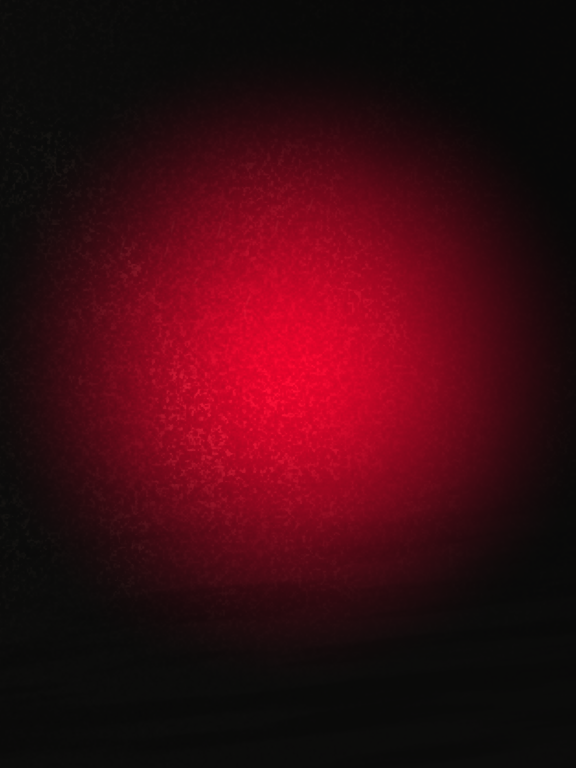
This background is drawn by a Shadertoy shader. Its source:

```glsl
// A soft crimson glow on worn black leather.
// A radial falloff lights the hide; layered value noise adds pebbled grain,
// pale wear on the left, shallow creases below and a few broken scratches.

#define GLOW_CENTER vec2(0.503, 0.524)
#define GLOW_RADIUS 0.56
#define HIDE_COLOR vec3(0.047, 0.046, 0.043)
#define GLOW_COLOR vec3(0.910, 0.018, 0.170)
#define WEAR_COLOR vec3(0.62, 0.50, 0.40)
#define GRAIN_SCALE 165.0
#define GRAIN_AMOUNT 0.11
#define WEAR_AMOUNT 0.12
#define CREASE_AMOUNT 0.16
#define SCRATCH_COUNT 9
#define SCRATCH_AMOUNT 0.07

float hash(vec2 p) {
    vec3 q = fract(vec3(p.xyx) * 0.1031);
    q += dot(q, q.yzx + 33.33);
    return fract((q.x + q.y) * q.z);
}

float noise(vec2 p) {
    vec2 cell = floor(p);
    vec2 f = fract(p);
    f = f * f * (3.0 - 2.0 * f);
    float low = mix(hash(cell), hash(cell + vec2(1.0, 0.0)), f.x);
    float high = mix(hash(cell + vec2(0.0, 1.0)), hash(cell + 1.0), f.x);
    return mix(low, high, f.y);
}

float fbm(vec2 p) {
    float sum = 0.0;
    float weight = 0.5;
    for (int i = 0; i < 4; i++) {
        sum += weight * noise(p);
        p = mat2(0.8, 0.6, -0.6, 0.8) * p * 2.03 + 17.0;
        weight *= 0.5;
    }
    return sum / 0.9375;
}

// Thin, slightly leaning lines broken up by noise
float scratches(vec2 p, float texel) {
    float sum = 0.0;
    for (int i = 0; i < SCRATCH_COUNT; i++) {
        float id = float(i) + 1.0;
        vec2 start = vec2(mix(0.18, 0.62, hash(vec2(id, 3.0))),
                          mix(0.55, 1.10, hash(vec2(id, 7.0))));
        float span = mix(0.05, 0.14, hash(vec2(id, 11.0)));
        vec2 d = p - start;
        float bend = 0.25 * d.y + 0.012 * (noise(vec2(d.y * 25.0, id)) - 0.5);
        float line = 1.0 - smoothstep(0.0, 0.002 + texel, abs(d.x - bend));
        float ends = smoothstep(0.0, 0.02, d.y) * (1.0 - smoothstep(span - 0.02, span, d.y));
        sum += line * ends * smoothstep(0.35, 0.75, noise(p * 110.0 + id));
    }
    return sum;
}

void mainImage(out vec4 fragColor, in vec2 fragCoord) {
    vec2 uv = fragCoord / iResolution.xy;
    vec2 p = fragCoord / iResolution.x;

    // Radial light with a faintly uneven rim
    vec2 offset = (uv - GLOW_CENTER) * vec2(1.0, iResolution.y / iResolution.x);
    float reach = length(offset * vec2(1.0, 0.98)) + 0.025 * (fbm(p * 5.0) - 0.5);
    float glow = 1.0 - smoothstep(0.0, GLOW_RADIUS, reach);

    // Hide, darkest toward the upper right
    float shade = 1.0 - 0.3 * smoothstep(0.5, 1.5, uv.x + uv.y - 0.3);
    vec3 color = mix(HIDE_COLOR * shade, GLOW_COLOR, glow);

    // Pebbled grain, softer on the right
    float worn = 1.0 - smoothstep(0.15, 0.85, uv.x);
    float pebble = noise(p * GRAIN_SCALE) * 0.6 + noise(p * GRAIN_SCALE * 1.9 + 41.0) * 0.4;
    color *= 1.0 + GRAIN_AMOUNT * (0.4 + 0.6 * worn) * (pebble - 0.5) * 2.0;

    // Pale wear gathered in patches
    float patches = smoothstep(0.38, 0.72, fbm(p * vec2(9.0, 5.0) + 5.0));
    float band = smoothstep(0.10, 0.32, uv.y) * (1.0 - 0.5 * smoothstep(0.75, 1.0, uv.y));
    float specks = smoothstep(0.50, 0.85, pebble);
    float wear = specks * (0.2 + 0.8 * patches) * (0.25 + 0.75 * worn) * band;
    color += WEAR_COLOR * WEAR_AMOUNT * wear * (0.5 + glow);

    // Shallow, nearly level creases in the lower part
    float folds = fbm(vec2(p.x * 3.0, p.y * 32.0 - p.x * 4.0));
    float lower = 1.0 - smoothstep(0.15, 0.45, uv.y);
    color *= 1.0 - CREASE_AMOUNT * lower * smoothstep(0.42, 0.70, folds);

    // Scratches catch a little light
    color += WEAR_COLOR * SCRATCH_AMOUNT * scratches(p, 1.0 / iResolution.x) * (0.4 + glow);

    fragColor = vec4(clamp(color, 0.0, 1.0), 1.0);
}
```
